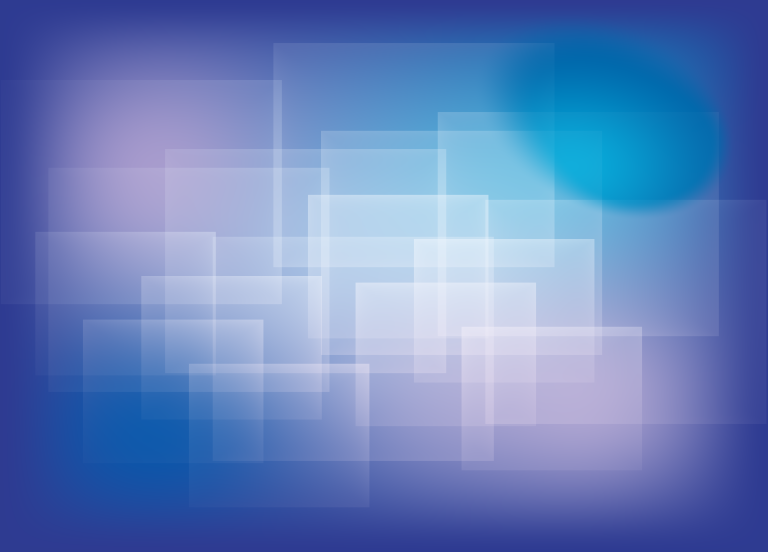
Write a Shadertoy shader that draws this background.

```glsl
float glow(vec2 uv, vec2 center, vec2 radius) {
    vec2 d = (uv - center) / radius;
    return exp(-dot(d, d));
}

// Panel opacity runs from topAlpha down to bottomAlpha, with a brighter rim
float panelAlpha(vec2 uv, vec2 topLeft, vec2 size, vec2 pixel, float topAlpha, float bottomAlpha) {
    vec2 local = vec2(uv.x - topLeft.x, topLeft.y - uv.y);
    vec2 inset = min(local, size - local);
    vec2 inside = clamp(inset / pixel + 0.5, 0.0, 1.0);
    float rim = exp(-max(min(inset.x, inset.y), 0.0) / 0.016);
    float descent = clamp(local.y / size.y, 0.0, 1.0);
    return inside.x * inside.y * mix(topAlpha, bottomAlpha, descent) * (1.0 + 0.65 * rim);
}

float borderFade(vec2 uv, vec2 width) {
    vec2 inset = min(uv, 1.0 - uv) / width;
    vec2 rise = 1.0 - exp(-inset * sqrt(inset));
    return rise.x * rise.y;
}

// Tilted ellipse, crisp at its lower right and soft elsewhere
float discCover(vec2 uv, vec2 center, vec2 radius, float tilt, float aspect) {
    vec2 d = (uv - center) * vec2(aspect, 1.0);
    float c = cos(tilt);
    float s = sin(tilt);
    vec2 turned = vec2(c * d.x - s * d.y, s * d.x + c * d.y) / radius;
    float crispness = smoothstep(-0.3, 0.8, turned.x - 0.4 * turned.y);
    float softness = mix(0.50, 0.18, crispness);
    return 1.0 - smoothstep(1.05 - softness, 1.08, length(turned));
}

vec3 discColor(vec2 uv) {
    const vec3 brightCyan = vec3(0.00, 0.66, 0.85);
    const vec3 deepCyan = vec3(0.00, 0.39, 0.66);
    float depth = smoothstep(0.0, 0.23, length(uv - vec2(0.745, 0.70)));
    return mix(brightCyan, deepCyan, depth);
}

vec3 backdrop(vec2 uv) {
    const vec3 indigo = vec3(0.18, 0.23, 0.57);
    const vec3 mist = vec3(0.40, 0.60, 0.83);
    const vec3 lavender = vec3(0.67, 0.60, 0.80);
    const vec3 cobalt = vec3(0.02, 0.34, 0.67);
    const vec3 azure = vec3(0.06, 0.42, 0.69);
    const vec3 sky = vec3(0.16, 0.66, 0.84);
    const vec3 lilac = vec3(0.71, 0.66, 0.83);

    vec3 color = mix(indigo, mist, 0.94 * glow(uv, vec2(0.50, 0.55), vec2(0.37, 0.40)));
    color = mix(color, lavender, 0.92 * glow(uv, vec2(0.20, 0.69), vec2(0.18, 0.23)));
    color = mix(color, cobalt, 0.94 * glow(uv, vec2(0.20, 0.22), vec2(0.17, 0.18)));
    color = mix(color, azure, 0.80 * glow(uv, vec2(0.77, 0.88), vec2(0.23, 0.14)));
    color = mix(color, sky, 0.90 * glow(uv, vec2(0.69, 0.67), vec2(0.22, 0.20)));
    color = mix(color, lilac, 0.50 * glow(uv, vec2(0.58, 0.28), vec2(0.16, 0.18)));
    color = mix(color, lilac, 0.85 * glow(uv, vec2(0.77, 0.27), vec2(0.18, 0.20)));
    return mix(indigo, color, borderFade(uv, vec2(0.06, 0.06)));
}

// Eight large and eight small panels, each set on a sheared 2x2x2 lattice
vec3 addPanels(vec3 color, vec2 uv, vec2 pixel, float strength) {
    const vec3 coolFrost = vec3(0.93, 0.96, 0.99);
    const vec3 warmFrost = vec3(0.97, 0.91, 0.96);
    const vec2 largeSize = vec2(0.366, 0.406);
    const vec2 smallSize = vec2(0.235, 0.260);
    vec3 frost = mix(warmFrost, coolFrost, smoothstep(0.2, 0.6, uv.y));
    float presence = strength * glow(uv, vec2(0.54, 0.51), vec2(0.38, 0.41));
    presence *= 1.0 - 0.45 * glow(uv, vec2(0.22, 0.18), vec2(0.22, 0.20));

    for (int n = 0; n < 8; n++) {
        vec3 cell = vec3(n & 1, (n >> 1) & 1, n >> 2);
        vec2 shared = cell.x * vec2(0.062, -0.159) + cell.z * vec2(0.355, 0.067);
        vec2 largeCorner = vec2(0.001, 0.855) + shared + cell.y * vec2(0.214, -0.125);
        vec2 smallCorner = vec2(0.046, 0.580) + shared + cell.y * vec2(0.138, -0.080);
        float large = panelAlpha(uv, largeCorner, largeSize, pixel, 0.21, 0.21);
        float small = panelAlpha(uv, smallCorner, smallSize, pixel, 0.36, 0.14);
        color = mix(color, frost, large * presence);
        color = mix(color, frost, small * presence);
    }
    return color;
}

void mainImage(out vec4 fragColor, in vec2 fragCoord) {
    vec2 uv = fragCoord / iResolution.xy;
    vec2 pixel = 1.0 / iResolution.xy;
    float aspect = iResolution.x / iResolution.y;
    float disc = discCover(uv, vec2(0.787, 0.790), vec2(0.232, 0.160), 0.45, aspect);

    vec3 color = mix(backdrop(uv), discColor(uv), 0.96 * disc);
    color = addPanels(color, uv, pixel, 1.0 - 0.75 * disc);
    fragColor = vec4(color, 1.0);
}
```
